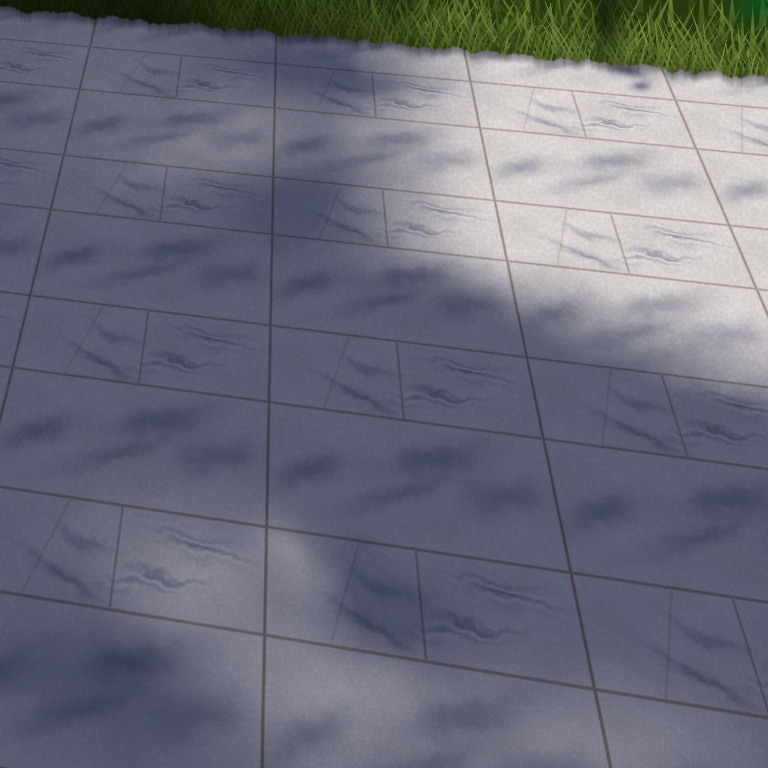
Give the GLSL for this texture, as a WebGL 2 fragment shader.

```glsl
#version 300 es
precision highp float;
// Marble paving seen in perspective under soft, dappled shade, with grass behind.
// A projective map gives slab coordinates for the joints and repeating veins;
// layered sines bend the marble and the shade, and looped blades form the grass.
uniform vec2 u_resolution;
out vec4 outColor;

const vec3 SHADE = vec3(0.355, 0.365, 0.445);
const vec3 SUN = vec3(0.85, 0.825, 0.82);
const vec3 JOINT = vec3(0.72, 0.66, 0.62);
const vec3 GRASS_DARK = vec3(0.06, 0.11, 0.03);
const vec3 GRASS_MID = vec3(0.24, 0.34, 0.08);
const vec3 GRASS_LIGHT = vec3(0.58, 0.67, 0.30);
const float NARROW = 0.42;   // share of each row pair taken by the narrow row

float hash(vec2 p) {
  return fract(sin(dot(p, vec2(127.1, 311.7))) * 43758.5);
}

// Layered, rotated sines, roughly -1 to 1.
float waves(vec2 p) {
  float sum = 0.0, amp = 0.55;
  for (int i = 0; i < 5; i++) {
    sum += amp * sin(p.x + 1.4 * sin(p.y * 0.8)) * cos(p.y + 0.7 * sin(p.x));
    p = mat2(1.5, 1.1, -1.1, 1.5) * p + vec2(1.7, 4.1);
    amp *= 0.58;
  }
  return sum;
}

// Distance to the nearest scattered point.
float cellular(vec2 p) {
  vec2 cell = floor(p);
  float nearest = 2.0;
  for (int k = 0; k < 9; k++) {
    vec2 c = cell + vec2(k % 3 - 1, k / 3 - 1);
    nearest = min(nearest, length(c + vec2(hash(c), hash(c + 7.3)) - p));
  }
  return nearest;
}

// Soft ellipse, sheared along its length.
float blob(vec2 p, vec2 center, vec2 radius, float slope) {
  vec2 d = p - center;
  d.y -= slope * d.x;
  d /= radius;
  return exp(-dot(d, d));
}

float seam(float d, float halfWidth, float aa) {
  return 1.0 - smoothstep(halfWidth - aa, halfWidth + aa, abs(d));
}

// Canvas (y down) to slab columns and row pairs.
vec2 slabSpace(vec2 q) {
  float w = q.y + 0.0188 * q.x + 1.0241;
  return vec2(1.0 + 4.49 * (q.x - 0.3603 + 0.0191 * q.y) / w,
              5.105 * (0.7702 + 0.1645 * q.x - q.y) / w);
}

float sunlight(vec2 q) {
  q += 0.017 * vec2(waves(q * 17.0), waves(q * 15.0 + 5.0));
  float lit = smoothstep(-0.06, 0.065, 0.377 + 0.34 * (q.x - 0.65) - q.y)
            * smoothstep(0.40, 0.66, q.x);
  lit += 0.30 * blob(q, vec2(0.30, 0.18), vec2(0.10, 0.05), -0.2);
  lit += 0.20 * blob(q, vec2(0.47, 0.18), vec2(0.06, 0.05), 0.0);
  lit += 0.32 * blob(q, vec2(0.25, 0.75), vec2(0.11, 0.09), 0.2);
  lit += 0.30 * blob(q, vec2(0.38, 0.73), vec2(0.05, 0.05), 0.5);
  lit += 0.36 * blob(q, vec2(0.42, 0.91), vec2(0.14, 0.09), 0.2);
  lit += 0.30 * blob(q, vec2(0.76, 0.97), vec2(0.20, 0.08), 0.1);
  lit += 0.10 * blob(q, vec2(0.12, 0.12), vec2(0.14, 0.12), 0.0);
  lit -= 0.20 * blob(q, vec2(0.50, 0.79), vec2(0.08, 0.06), 0.4);
  lit -= 0.16 * blob(q, vec2(0.12, 0.89), vec2(0.13, 0.08), 0.3);
  lit -= 0.28 * blob(q, vec2(0.47, 0.095), vec2(0.12, 0.022), 0.1);
  lit -= 0.18 * blob(q, vec2(0.39, 0.27), vec2(0.07, 0.05), -0.3);
  return clamp(lit, -0.1, 1.0);
}

// Veins repeat in every slab: broad clouds in wide rows, thin wisps in narrow ones.
float veins(vec2 f) {
  vec2 b = f + 0.035 * vec2(waves(f * 14.0), waves(f * 17.0 + 3.0));
  float wide = blob(b, vec2(0.15, 0.70), vec2(0.13, 0.06), 0.4)
             + blob(b, vec2(0.60, 0.83), vec2(0.17, 0.06), 0.35)
             + 0.7 * blob(b, vec2(0.45, 0.65), vec2(0.20, 0.04), 0.5)
             + 0.8 * blob(b, vec2(0.82, 0.70), vec2(0.13, 0.08), 0.4);
  float thin = blob(b, vec2(0.34, 0.10), vec2(0.12, 0.025), -0.45)
             + 0.7 * blob(b, vec2(0.38, 0.25), vec2(0.09, 0.022), -0.4);
  float wisps = blob(b, vec2(0.78, 0.30), vec2(0.13, 0.05), -0.2)
              + blob(b, vec2(0.63, 0.14), vec2(0.14, 0.04), 0.2);
  thin += wisps * (0.55 + 0.6 * sin(b.y * 120.0 + 4.0 * waves(f * 9.0)));
  return mix(thin, wide, smoothstep(NARROW - 0.01, NARROW + 0.01, f.y));
}

vec3 paving(vec2 q, vec2 slab, vec2 aa) {
  vec2 f = fract(slab);
  float narrow = step(f.y, NARROW);
  float joint = seam(fract(slab.x + 0.5) - 0.5, 0.005, aa.x);
  joint = max(joint, 0.8 * seam(fract(slab.y + 0.5) - 0.5, 0.006, aa.y));
  joint = max(joint, 0.8 * seam(f.y - NARROW, 0.006, aa.y));
  joint = max(joint, 0.7 * narrow * seam(f.x - 0.5, 0.004, aa.x));
  joint = max(joint, 0.3 * narrow * seam(f.x - 0.205 - 0.26 * f.y, 0.004, aa.x));
  float leaf = blob(q, vec2(0.82, 0.093), vec2(0.025, 0.007), 0.25)
             + blob(q, vec2(0.835, 0.112), vec2(0.012, 0.006), 0.0);
  vec3 col = mix(SHADE, SUN, sunlight(q) * (1.0 - 0.75 * min(leaf, 1.0)));
  col *= 1.0 - vec3(0.25, 0.23, 0.17) * min(veins(f), 1.2);
  col *= 1.0 + 0.035 * waves(f * 11.0) + 0.07 * (cellular(q * 190.0) - 0.5);
  return col * mix(vec3(1.0), JOINT, joint);
}

// Leaning, tapered blades, drawn from back to front.
vec3 grass(vec2 q, float edge) {
  float sun = smoothstep(0.10, 0.72, q.x + 0.12 * waves(q * 22.0));
  sun *= 1.0 - 0.8 * blob(q, vec2(0.79, 0.02), vec2(0.018, 0.04), 0.0);
  vec3 col = mix(GRASS_DARK, GRASS_MID, 0.5 * sun);
  for (int i = 0; i < 9; i++) {
    float layer = float(i), density = 75.0 + 9.0 * layer;
    float x = (q.x + 0.7 * sin(layer * 2.4) * (q.y - edge)) * density;
    vec2 id = vec2(floor(x), layer);
    float tone = hash(id + 3.7);
    float root = edge + 0.012 - 0.09 * (1.0 - layer / 8.0) * hash(id);
    float t = (root - q.y) / (0.03 + 0.05 * hash(id + 9.1));
    float cover = smoothstep(0.0, 0.15, 0.46 * (1.0 - t) - abs(fract(x) - 0.5));
    vec3 blade = mix(GRASS_MID, GRASS_LIGHT, tone * (0.25 + 0.75 * sun));
    blade *= (0.35 + 0.65 * sun) * (0.6 + 0.5 * clamp(t, 0.0, 1.0));
    col = mix(col, blade, cover * step(0.0, t) * 0.85);
  }
  return mix(col, vec3(0.02, 0.33, 0.13), 0.7 * blob(q, vec2(0.99, 0.0), vec2(0.035, 0.03), 0.0));
}

void main() {
  vec2 q = gl_FragCoord.xy / u_resolution;
  q.y = 1.0 - q.y;
  vec2 slab = slabSpace(q);
  vec3 col = paving(q, slab, fwidth(slab));
  // Ragged fringe where the grass meets the stone.
  float edge = 0.0104 + 0.0915 * q.x;
  float fringe = edge + 0.007 * waves(vec2(q.x * 75.0, 2.0));
  col *= 1.0 - 0.35 * (1.0 - smoothstep(0.0, 0.014, q.y - fringe));
  col = mix(grass(q, edge), col, smoothstep(-0.002, 0.002, q.y - fringe));
  outColor = vec4(col, 1.0);
}
```
